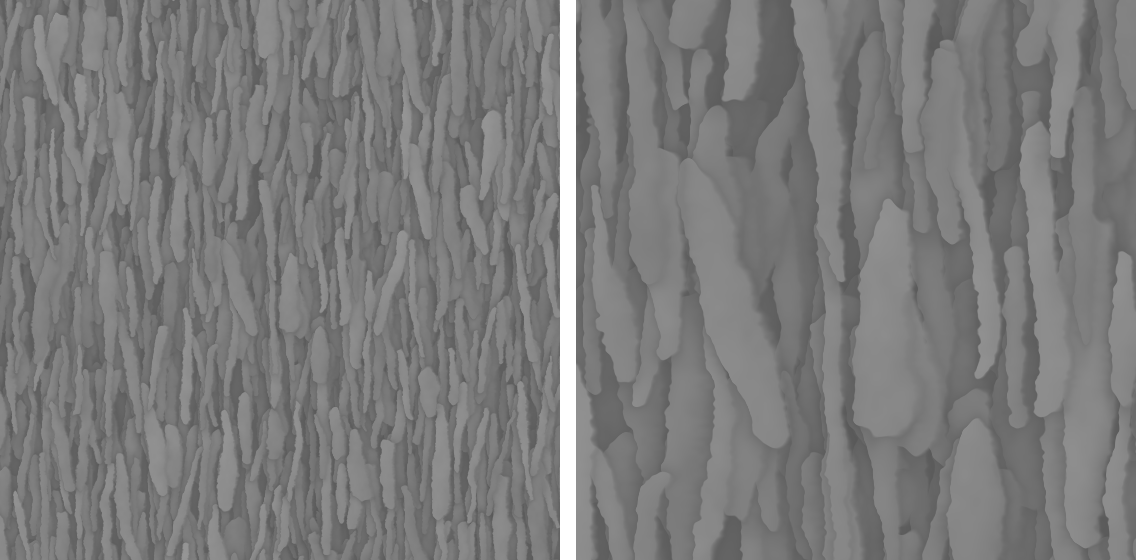
Left: the whole. Right: its middle third, enlarged.
A WebGL 2 fragment shader for this texture map:

```glsl
#version 300 es
precision highp float;
precision highp int;
// Grey tree bark: long, ragged, nearly upright flakes that overlap like shingles.
// Layers of jittered grid cells are painted from deep to high; each flake first
// casts a soft shadow on what lies below, then covers it with its own shade.

uniform vec2 u_resolution;
out vec4 fragColor;

// Integer hash: three random values in 0..1 per lattice point
vec3 hash3(ivec3 cell) {
    uvec3 v = uvec3(cell) * 1664525u + 1013904223u;
    v.x += v.y * v.z;
    v.y += v.z * v.x;
    v.z += v.x * v.y;
    v ^= v >> 16u;
    v.x += v.y * v.z;
    v.y += v.z * v.x;
    v.z += v.x * v.y;
    return vec3(v & 65535u) / 65535.0;
}

float valueNoise(vec2 p, int seed) {
    ivec2 i = ivec2(floor(p));
    vec2 f = fract(p);
    f = f * f * (3.0 - 2.0 * f);
    float a = hash3(ivec3(i, seed)).x;
    float b = hash3(ivec3(i + ivec2(1, 0), seed)).x;
    float c = hash3(ivec3(i + ivec2(0, 1), seed)).x;
    float d = hash3(ivec3(i + ivec2(1, 1), seed)).x;
    return mix(mix(a, b, f.x), mix(c, d, f.x), f.y) - 0.5;
}

// Rounded box distance, q relative to the centre
float roundedBox(vec2 q, vec2 halfSize, float radius) {
    vec2 e = abs(q) - halfSize + radius;
    return length(max(e, 0.0)) + min(max(e.x, e.y), 0.0) - radius;
}

// Paints one layer of flakes over the shade below
float paintLayer(float shade, vec2 p, int layer, float pixel) {
    // Coarse wobble and fine raggedness of the outlines
    vec2 warped = p;
    warped.x += 0.013 * valueNoise(p * vec2(24.0, 19.0), 40 + layer)
              + 0.005 * valueNoise(p * vec2(60.0, 62.0), 50 + layer)
              + 0.002 * valueNoise(p * vec2(150.0, 190.0), 60 + layer)
              + 0.0015 * valueNoise(p * vec2(260.0, 380.0), 65 + layer);
    warped.y += 0.010 * valueNoise(p * vec2(110.0, 60.0), 70 + layer);

    vec2 grid = vec2(24.0, 7.0);
    vec2 shift = vec2(0.37, 0.61) * float(layer);
    ivec2 home = ivec2(floor(warped * grid + shift));
    float mottle = 0.022 * valueNoise(p * vec2(60.0, 38.0), 80 + layer)
                 + 0.010 * valueNoise(p * vec2(170.0, 120.0), 90 + layer);

    for (int j = -1; j <= 1; j++) {
        for (int i = 2; i >= -2; i--) {
            ivec2 cell = home + ivec2(i, j);
            vec3 place = hash3(ivec3(cell, layer));
            vec3 form = hash3(ivec3(cell, layer + 20));
            vec3 look = hash3(ivec3(cell, layer + 30));
            if (look.x > 0.88) continue;

            // Position, lean, bend and taper
            vec2 centre = (vec2(cell) + 0.5 + 0.8 * (place.xy - 0.5) - shift) / grid;
            vec2 q = warped - centre;
            float halfLength = mix(0.045, 0.115, form.y);
            float along = clamp(q.y / halfLength, -1.2, 1.2);
            float lean = 1.1 * (place.z - 0.5) * abs(place.z - 0.5);
            q.x -= lean * q.y + 0.008 * (look.z - 0.5) * along * along;
            float halfWidth = mix(0.0075, 0.018, form.x * form.x);
            halfWidth *= layer < 2 ? 1.35 : 1.0;
            float width = halfWidth * (1.0 - 0.9 * (form.z - 0.5) * along)
                        * (1.0 - 0.35 * along * along);
            float d = roundedBox(q, vec2(width, halfLength), 0.85 * width);

            // Contact shadow, deeper on the left, pulling towards crack grey
            float side = clamp(q.x / halfWidth, -1.0, 1.0);
            float shadow = (0.36 - 0.12 * side) * exp(-max(d, 0.0) / 0.006);
            shade = mix(shade, 0.35, shadow * smoothstep(0.026, 0.010, d));

            // Flake face: crisp on the left, melting away on the right
            float flake = 0.464 + 0.014 * float(layer) + 0.058 * (look.y - 0.5)
                        - 0.020 * side - 0.014 * side * side + 0.010 * along + mottle;
            float soft = pixel + 0.0035 * smoothstep(-0.1, 0.9, side);
            shade = mix(shade, flake, smoothstep(pixel, pixel - 2.0 * soft, d));
        }
    }
    return shade;
}

void main() {
    vec2 p = gl_FragCoord.xy / u_resolution.y;
    float pixel = 0.8 / u_resolution.y;

    float shade = 0.42;
    for (int layer = 0; layer < 6; layer++) {
        shade = paintLayer(shade, p, layer, pixel);
    }

    // Broad upright bands
    shade += 0.025 * valueNoise(p * vec2(11.0, 1.5), 100);
    fragColor = vec4(vec3(shade), 1.0);
}
```
